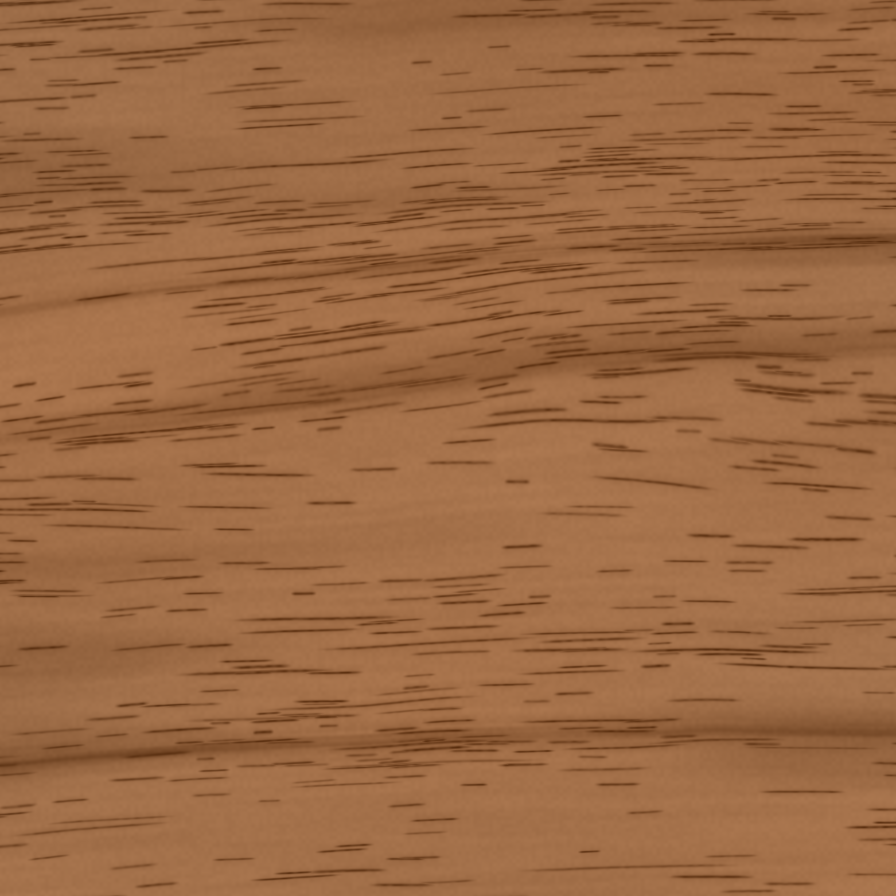
This texture is drawn by a WebGL 2 fragment shader. Its source:

```glsl
#version 300 es
precision highp float;
// Warm brown wood veneer with nearly level grain. The plane is bent into grain
// coordinates; soft tone, dark growth streaks and layers of scattered, tapered
// pores add up to one darkness value, which runs along a two-colour ramp.
uniform vec2 u_resolution;
out vec4 fragColor;

float hash(vec2 p) {
    vec3 q = fract(vec3(p.xyx) * vec3(0.1031, 0.1030, 0.0973));
    q += dot(q, q.yzx + 33.33);
    return fract((q.x + q.y) * q.z);
}

float noise(vec2 p) {
    vec2 i = floor(p), f = fract(p);
    f = f * f * (3.0 - 2.0 * f);
    return mix(mix(hash(i), hash(i + vec2(1, 0)), f.x),
               mix(hash(i + vec2(0, 1)), hash(i + vec2(1, 1)), f.x), f.y);
}

float bell(float x, float width) {
    return exp(-x * x / (width * width));
}

// Bends the plane so that lines of equal y follow the wood fibres.
vec2 grainSpace(vec2 p) {
    float rise = 0.035 + 0.06 * bell(p.y - 0.64, 0.15);
    float v = p.y - rise * sin(1.5 * p.x);
    v += 0.014 * (noise(p * vec2(3.0, 4.0) + 5.0) - 0.5);
    v += 0.005 * (noise(p * vec2(10.0, 9.0) + 17.0) - 0.5);
    return vec2(p.x, v);
}

// Three dark growth lines, each with a sharp core and a wider shade.
float growthStreaks(vec2 g) {
    vec3 centers = vec3(0.147, 0.515, 0.652);
    vec3 strengths = vec3(1.0, 0.5, 0.75);
    float sum = 0.0;
    for (int i = 0; i < 3; i++) {
        float away = g.y - centers[i];
        float broken = 0.45 + 0.55 * noise(vec2(g.x * 4.0, float(i) * 7.0 + g.y * 30.0));
        sum += strengths[i] * broken * (0.6 * bell(away, 0.005) + 0.5 * bell(away - 0.004, 0.017));
    }
    return sum;
}

// Share of cells that hold a pore: clusters, and more along the streaks.
float poreDensity(vec2 g) {
    float cluster = smoothstep(0.4, 0.8, noise(g * vec2(2.6, 15.0) + 3.0));
    float calm = 1.0 - 0.45 * bell(g.y - 0.38, 0.1);
    return (0.13 + 0.42 * cluster) * calm + 0.4 * growthStreaks(g);
}

// One layer of pores; x is the thin dark line, y the faint shade around it.
vec2 poreLayer(vec2 g, vec2 size, float seed) {
    vec2 result = vec2(0.0);
    float row = floor(g.y / size.y);
    for (int j = -1; j <= 1; j++) {
        float r = row + float(j);
        float shift = hash(vec2(r, seed)) * 9.0;
        float column = floor(g.x / size.x + shift);
        for (int i = -1; i <= 1; i++) {
            vec2 id = vec2(column + float(i), r) + seed * 13.0;
            vec2 jitter = vec2(hash(id + 0.3), hash(id + 41.7));
            vec2 center = (vec2(column + float(i) - shift, r) + jitter) * size;
            if (hash(id + 77.1) > poreDensity(center)) continue;
            vec2 d = g - center;
            float halfLength = size.x * mix(0.2, 0.6, hash(id + 91.9));
            float tilt = 0.04 * (hash(id + 53.3) - 0.5) - 0.09 * bell(center.y - 0.43, 0.06);
            d.y -= d.x * tilt;
            float taper = 1.0 - smoothstep(0.55, 1.0, abs(d.x) / halfLength);
            float strength = mix(0.45, 1.0, hash(id + 29.2)) * taper;
            float width = mix(0.0012, 0.0019, hash(id + 63.8));
            result = max(result, strength * vec2(bell(d.y, width), bell(d.y, 0.005)));
        }
    }
    return result;
}

void main() {
    vec2 p = gl_FragCoord.xy / u_resolution.y;
    vec2 g = grainSpace(p);

    // Soft tone, fibres and fine speckle
    float darkness = 0.01 + 0.11 * noise(g * vec2(1.8, 7.0) + 2.0);
    darkness += 0.17 * smoothstep(0.55, 0.95, noise(g * vec2(2.2, 19.0) + 31.0));
    darkness += 0.07 * noise(g * vec2(7.0, 130.0));
    darkness += 0.06 * (noise(p * 230.0) - 0.3);
    darkness += 0.04 * smoothstep(0.55, 0.95, p.y);

    // Growth streaks, split into fine lines
    float lines = 0.35 + 0.65 * noise(g * vec2(5.0, 230.0) + 11.0);
    darkness += 0.62 * growthStreaks(g) * lines;

    // Pores, from short to long
    vec2 pores = vec2(0.0);
    for (int k = 0; k < 4; k++) {
        float layer = float(k);
        vec2 size = vec2(0.06 * pow(1.55, layer), 0.016 + 0.001 * layer);
        pores = max(pores, poreLayer(g, size, layer + 1.0));
    }
    float dotted = 0.6 + 0.4 * noise(p * vec2(170.0, 260.0));
    darkness += 0.1 * pores.y;
    darkness = mix(darkness, 0.98, pores.x * dotted);

    vec3 color = mix(vec3(0.685, 0.482, 0.327), vec3(0.33, 0.165, 0.045), clamp(darkness, 0.0, 1.0));
    color += vec3(0.012, -0.004, -0.012) * (noise(g * vec2(2.0, 5.0) + 60.0) - 0.5);
    fragColor = vec4(color, 1.0);
}
```
